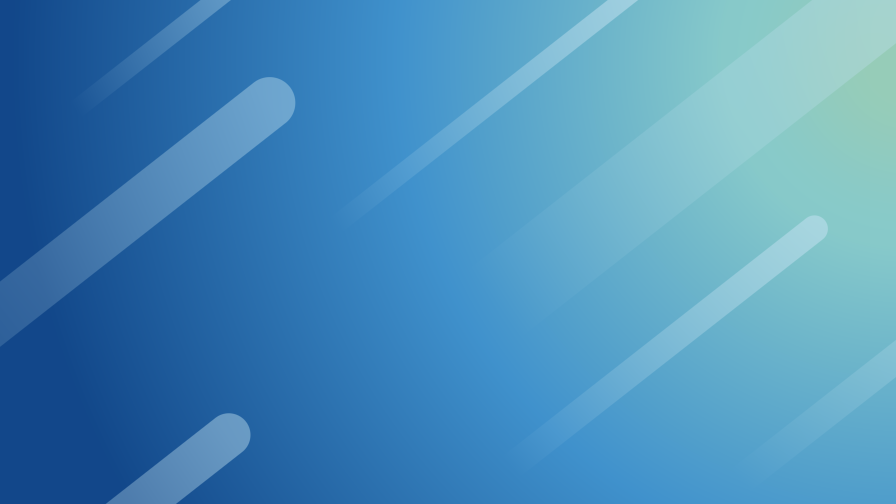
A Shadertoy shader for this background:

```glsl
// Diagonal translucent streaks over a blue-to-green radial gradient.
// The gradient blends colour stops by distance from the upper right;
// each streak is a rotated capsule that fades out along its tail.

vec3 background(vec2 p) {
    float d = length(p - vec2(1.806, 0.884));
    vec3 green = vec3(0.59, 0.80, 0.72);
    vec3 teal  = vec3(0.53, 0.79, 0.79);
    vec3 blue  = vec3(0.25, 0.57, 0.80);
    vec3 navy  = vec3(0.07, 0.28, 0.54);
    vec3 color = mix(green, teal, smoothstep(0.05, 0.37, d));
    color = mix(color, blue, clamp((d - 0.37) / 0.65, 0.0, 1.0));
    return mix(color, navy, clamp((d - 1.02) / 0.76, 0.0, 1.0));
}

// Lays a streak on the colour: round head, tail running down to the left.
void streak(inout vec3 color, vec2 p, vec2 head, float radius, float tail, float opacity) {
    vec2 dir = normalize(vec2(1.0, 0.784));
    vec2 q = p - head;
    float along = -dot(q, dir);
    float across = dot(q, vec2(-dir.y, dir.x));

    // Distance to a half-infinite capsule, then the linear tail fade.
    float dist = length(vec2(min(along, 0.0), across)) - radius;
    float pixel = 1.0 / iResolution.y;
    float cover = 1.0 - smoothstep(-0.7 * pixel, 0.7 * pixel, dist);
    float fade = clamp(1.0 - along / tail, 0.0, 1.0);
    color = mix(color, vec3(0.74, 0.87, 0.93), cover * fade * opacity);
}

void mainImage(out vec4 fragColor, in vec2 fragCoord) {
    // Canvas height is one unit; x is anchored to a 16:9 layout.
    vec2 p = fragCoord / iResolution.xy * vec2(16.0 / 9.0, 1.0);
    vec3 color = background(p);

    // Left side
    streak(color, p, vec2(0.488, 1.047), 0.0186, 0.43, 0.42);
    streak(color, p, vec2(0.535, 0.796), 0.0510, 1.15, 0.43);
    streak(color, p, vec2(0.454, 0.137), 0.0430, 1.00, 0.46);

    // Centre and right side
    streak(color, p, vec2(1.296, 1.047), 0.0186, 0.80, 0.65);
    streak(color, p, vec2(1.933, 1.144), 0.0850, 1.21, 0.50);
    streak(color, p, vec2(1.616, 0.546), 0.0266, 0.765, 0.60);
    streak(color, p, vec2(1.852, 0.347), 0.0290, 0.485, 0.32);

    fragColor = vec4(color, 1.0);
}
```
